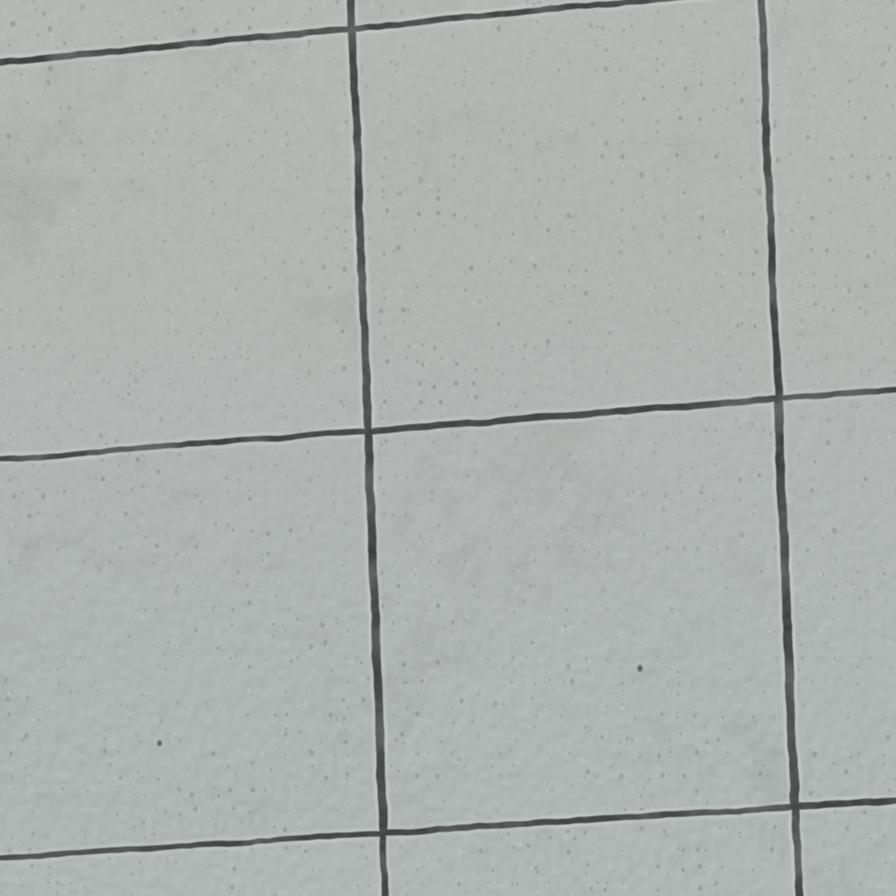
A three.js fragment shader for this texture:

```glsl
// Pale grey square paving slabs with thin dark joints, seen slightly tilted.
// Two linear skewed coordinates give the slab grid; noise wobbles the joints,
// and layered noise plus hashed cells add mottling, grain, pits and dark spots.
varying vec2 vUv;

const vec3 SLAB_COLOR  = vec3(0.692, 0.714, 0.703);
const vec3 SHADE_COLOR = vec3(0.650, 0.670, 0.658);
const vec3 RIM_COLOR   = vec3(0.765, 0.785, 0.775);
const vec3 JOINT_DARK  = vec3(0.270, 0.280, 0.280);
const vec3 JOINT_PALE  = vec3(0.370, 0.380, 0.380);
const vec3 PIT_COLOR   = vec3(0.480, 0.500, 0.490);

const vec2 GRID_ORIGIN = vec2(0.430, 0.043);   // first joint on each axis
const vec2 GRID_SLANT  = vec2(-0.038, 0.063);  // drift of that joint
const vec2 SLAB_SIZE   = vec2(0.462, 0.444);
const vec2 SIZE_DRIFT  = vec2(-0.005, 0.016);  // size change along the joint
const vec2 JOINT_HALF  = vec2(0.0040, 0.0032); // half widths: upright, level
const float JOINT_SOFT = 0.0014;
const float WOBBLE     = 0.0011;
const float GRAIN      = 0.018;

float hash(vec2 p) {
  vec3 q = fract(vec3(p.xyx) * 0.1031);
  q += dot(q, q.yzx + 33.33);
  return fract((q.x + q.y) * q.z);
}

float noise(vec2 p) {
  vec2 i = floor(p), f = fract(p);
  f = f * f * (3.0 - 2.0 * f);
  return mix(mix(hash(i), hash(i + vec2(1.0, 0.0)), f.x),
             mix(hash(i + vec2(0.0, 1.0)), hash(i + vec2(1.0, 1.0)), f.x), f.y);
}

float fbm(vec2 p) {
  float sum = 0.0, amp = 0.5;
  for (int i = 0; i < 4; i++) {
    sum += amp * noise(p);
    p = p * 2.03 + 17.3;
    amp *= 0.5;
  }
  return sum;
}

// Scattered round marks: one randomly placed and sized dot in some cells
float marks(vec2 p, float cells, float chance, float radius, float seed) {
  vec2 id = floor(p * cells) + seed;
  vec2 center = 0.25 + 0.5 * vec2(hash(id + 3.1), hash(id + 8.7));
  vec2 d = (fract(p * cells) - center) / cells;
  float r = radius * mix(0.6, 1.2, hash(id + 5.9));
  float dotMask = 1.0 - smoothstep(r * 0.4, r * 1.3, length(d * vec2(1.0, 0.8)));
  return dotMask * step(1.0 - chance, hash(id));
}

// One family of joints: x = dark mask, y = light rim beside it
vec2 joint(float coord, float size, float along, float segment, float halfWidth) {
  float line = floor(coord + 0.5);
  vec2 id = vec2(line + 40.0, segment + 60.0);
  float shift = (noise(vec2(along * 22.0, line * 9.0 + 50.0)) - 0.5) * 2.0
              + (noise(vec2(along * 90.0, line * 5.0 + 80.0)) - 0.5)
              + hash(id) - 0.5;
  float d = (coord - line) * size + shift * WOBBLE;
  float w = halfWidth * (0.82 + 0.3 * hash(id + 4.0)
          + 0.2 * noise(vec2(along * 60.0, line * 7.0 + 30.0)));
  float dark = 1.0 - smoothstep(w - JOINT_SOFT, w + JOINT_SOFT, abs(d));
  float rim = 1.0 - smoothstep(0.0, 0.0035, abs(abs(d) - w - 0.0022));
  rim *= 0.3 + 0.6 * noise(vec2(along * 35.0, line * 3.0 + sign(d) * 8.0 + 20.0));
  return vec2(dark, rim);
}

void main() {
  vec2 p = vUv;
  vec2 size = SLAB_SIZE + SIZE_DRIFT * p.yx;
  vec2 grid = (p - GRID_ORIGIN - GRID_SLANT * p.yx) / size;
  vec2 slab = floor(grid);

  // Slab face: slow tone changes, small mottling and slight slab variation
  float cloud = fbm(p * 5.0 + slab * 7.0 + 30.0);
  float mottle = fbm(p * 38.0 + 11.0);
  float shade = smoothstep(0.46, 0.78, 0.55 * cloud + 0.45 * mottle);
  vec3 color = mix(SLAB_COLOR, SHADE_COLOR, 0.75 * shade);
  color += (hash(slab + 21.0) - 0.5) * 0.010;
  color += vec3(-0.006, 0.0, 0.008) * (0.5 - p.y);
  color += 0.010 * smoothstep(0.75, 1.0, p.y);

  // Fine grain, with relief lit from above and stronger on the lower slabs
  vec2 g = p * 130.0;
  float relief = noise(g + vec2(0.3, -0.5)) - noise(g - vec2(0.3, -0.5));
  color += relief * GRAIN * mix(1.3, 0.5, smoothstep(0.1, 0.7, p.y));
  color += (noise(p * 260.0 + 90.0) - 0.5) * GRAIN;

  // Faint pits, pale flecks and a few dark spots
  float patchy = smoothstep(0.3, 0.65, noise(p * 7.0 + 14.0));
  color = mix(color, PIT_COLOR, 0.42 * patchy * marks(p, 48.0, 0.30, 0.0025, 10.0));
  color = mix(color, PIT_COLOR, 0.28 * marks(p + 0.007, 75.0, 0.22, 0.0018, 200.0));
  color = mix(color, RIM_COLOR, 0.50 * marks(p + 0.013, 60.0, 0.12, 0.0018, 400.0));
  color = mix(color, JOINT_DARK, 0.75 * marks(p, 9.0, 0.05, 0.0038, 70.0));

  // Joints and their worn light edges
  vec2 upright = joint(grid.x, size.x, p.y, slab.y, JOINT_HALF.x);
  vec2 level = joint(grid.y, size.y, p.x + 3.0, slab.x + 20.0, JOINT_HALF.y);
  color = mix(color, RIM_COLOR, max(upright.y, level.y));
  float fade = smoothstep(0.3, 0.9, noise(p * 28.0 + 6.0));
  vec3 jointColor = mix(JOINT_DARK, JOINT_PALE, fade);
  jointColor += (noise(p * 150.0) - 0.5) * 0.06;
  color = mix(color, jointColor, max(upright.x, level.x));

  gl_FragColor = vec4(color, 1.0);
}
```
